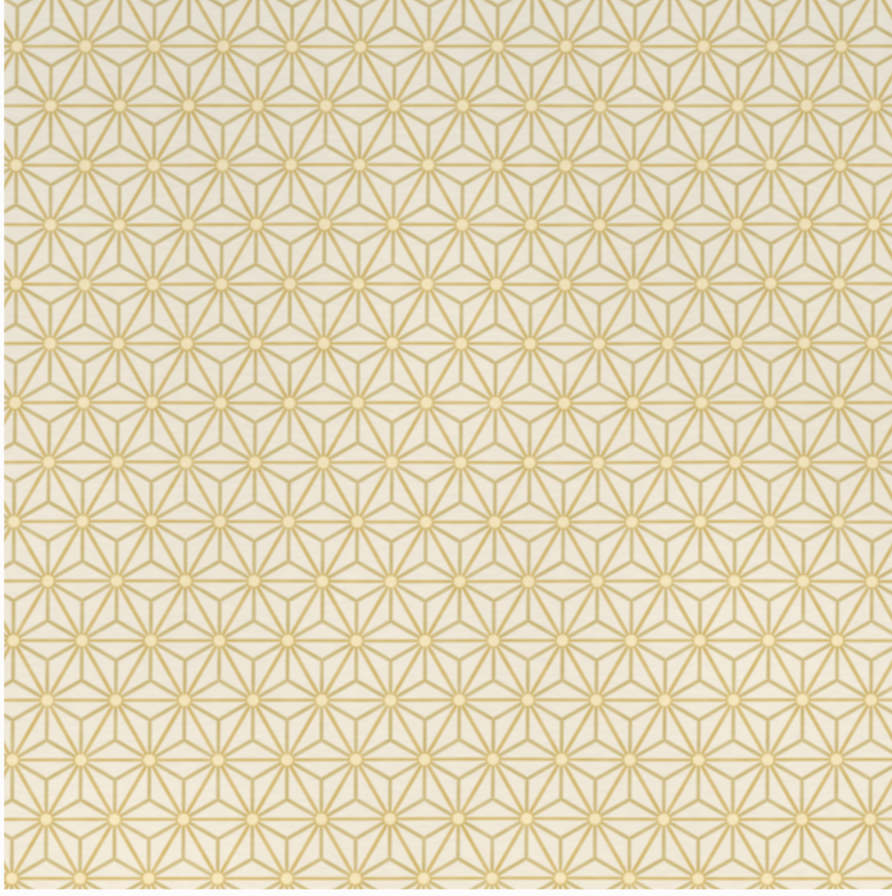
This pattern is drawn by a WebGL 2 fragment shader. Its source:

```glsl
#version 300 es
precision highp float;
// Gold hemp-leaf lattice printed on cream cloth. Each point is folded into the
// hexagonal cell of its nearest star, where twelve spokes form every line;
// gradient noise varies the ink and the cloth.

#define PITCH 0.0766               // star spacing, in canvas heights
#define ANCHOR vec2(0.4375, 0.484) // centre of one star
#define SHEAR 0.0065               // slight lean of the cloth
#define HALF_LINE 0.026            // half line width, in pitches
#define SOFTNESS 0.030             // ink bleed, in pitches
#define HOLE_RADIUS 0.083          // pale star centre, in pitches
#define MARGIN vec2(0.0046, 0.0075) // bare left and bottom edges
#define CLOTH vec3(0.935, 0.908, 0.850)
#define GOLD vec3(0.815, 0.710, 0.430)
#define OLIVE vec3(0.775, 0.715, 0.505)
#define HOLE vec3(0.965, 0.910, 0.765)

uniform vec2 u_resolution;
out vec4 fragColor;

const float PI = 3.14159;

vec2 hashGradient(vec2 cell) {
  vec3 h = fract(cell.xyx * vec3(0.1031, 0.1030, 0.0973));
  h += dot(h, h.yzx + 33.33);
  float angle = 2.0 * PI * fract((h.x + h.y) * h.z);
  return vec2(cos(angle), sin(angle));
}

float gradientNoise(vec2 p) {
  vec2 i = floor(p), f = fract(p);
  vec2 u = f * f * f * (f * (f * 6.0 - 15.0) + 10.0);
  vec2 e = vec2(0.0, 1.0);
  float low = mix(dot(hashGradient(i), f),
                  dot(hashGradient(i + e.yx), f - e.yx), u.x);
  float high = mix(dot(hashGradient(i + e), f - e),
                   dot(hashGradient(i + e.yy), f - e.yy), u.x);
  return mix(low, high, u.y);
}

// Offset from the nearest point of a unit triangular lattice
vec2 nearestStar(vec2 p) {
  vec2 period = vec2(1.0, sqrt(3.0));
  vec2 a = mod(p + 0.5 * period, period) - 0.5 * period;
  vec2 b = mod(p, period) - 0.5 * period;
  return dot(a, a) < dot(b, b) ? a : b;
}

void main() {
  vec2 uv = gl_FragCoord.xy / u_resolution.y;
  float pixel = 1.0 / u_resolution.y;

  // Lattice coordinates, gently warped like loose cloth
  vec2 p = uv - ANCHOR;
  p.x -= SHEAR * p.y;
  p += 0.0012 * vec2(gradientNoise(uv * 4.0), gradientNoise(uv * 4.0 + 31.0));
  vec2 q = nearestStar(p / PITCH);
  float radius = length(q);

  // Twelve spokes: even ones join stars, odd ones meet between three stars
  float sector = PI / 6.0;
  float angle = atan(q.y, q.x + 1e-6);
  float spoke = floor(angle / sector + 0.5);
  float lineDist = radius * abs(sin(angle - spoke * sector));
  float isOdd = mod(spoke, 2.0);
  float isLevel = 1.0 - step(0.5, mod(spoke + 12.0, 6.0));

  // Ink coverage
  float soft = max(SOFTNESS, 0.7 * pixel / PITCH);
  float halfLine = HALF_LINE - 0.005 * isLevel;
  float ink = 1.0 - smoothstep(halfLine - soft, halfLine + soft, lineDist);
  float ring = 1.0 - smoothstep(0.10, 0.16, radius);
  ink = max(ink, 0.85 * ring);
  ink *= 0.93 + 0.20 * gradientNoise(uv * 45.0);

  // Cloth, lines, then the pale star centres
  vec3 inkColor = mix(OLIVE, GOLD, max(1.0 - 0.7 * isOdd, ring));
  vec3 color = mix(CLOTH, inkColor, clamp(ink, 0.0, 1.0));
  float hole = 1.0 - smoothstep(HOLE_RADIUS - soft, HOLE_RADIUS + soft, radius);
  color = mix(color, HOLE, 0.92 * hole);

  // Light falls off toward the top; fine horizontal weave
  color *= mix(vec3(1.015, 1.010, 1.0), vec3(0.965, 0.968, 0.970), uv.y);
  color *= 1.0 + 0.025 * gradientNoise(uv * 3.0 + 7.0);
  color += 0.016 * gradientNoise(uv * vec2(60.0, 200.0));

  // Bare margin
  vec2 inside = smoothstep(MARGIN - pixel, MARGIN + pixel, uv);
  color = mix(vec3(0.99), color, inside.x * inside.y);
  fragColor = vec4(clamp(color, 0.0, 1.0), 1.0);
}
```
